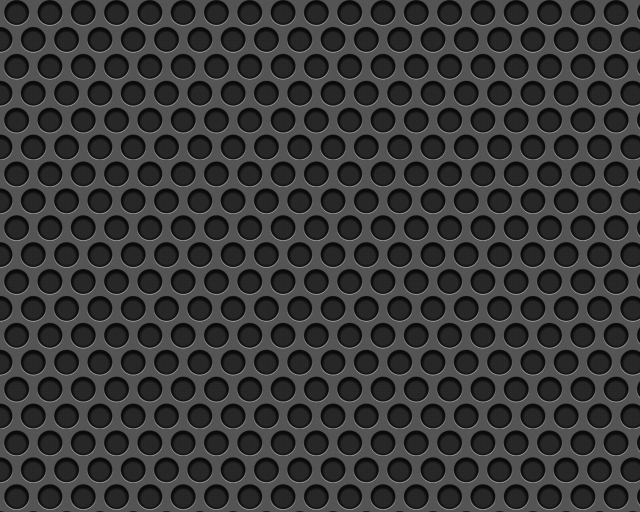
Reproduce this pattern procedurally as a WebGL 2 fragment shader.

```glsl
#version 300 es
precision highp float;
// Dark perforated metal sheet: staggered rows of round holes in a grey plate.
// The nearest hole comes from rounding to an offset lattice; each hole gets
// a soft shadow below its upper edge, a fine woven floor and a lit lower rim.

uniform vec2 u_resolution;
out vec4 fragColor;

// Lengths are fractions of the canvas width; depth is measured from the top.
const vec2  PITCH        = vec2(0.05204, 0.04203);
const vec2  FIRST_HOLE   = vec2(0.0260, 0.0195);
const float HOLE_RADIUS  = 0.0193;
const float FLOOR_RADIUS = 0.0151;
const float FLOOR_DROP   = 0.0024;
const float SHADOW_BLUR  = 0.0030;
const float RIM_WIDTH    = 0.0015;
const float WEAVE_PERIOD = 0.0056;
const float WEAVE_AMOUNT = 0.012;
const float GRAIN_SIZE   = 0.0020;
const float GRAIN_AMOUNT = 0.010;

const vec3 PLATE  = vec3(0.33);
const vec3 SHADOW = vec3(0.04);
const vec3 FLOOR  = vec3(0.152);
const vec3 RIM    = vec3(0.56);

const float TAU = 6.2831853;

float hash(vec2 p) {
    vec3 q = fract(vec3(p.xyx) * 0.1031);
    q += dot(q, q.yzx + 33.33);
    return fract((q.x + q.y) * q.z);
}

// Offset from the nearest hole centre; y points down.
vec2 holeOffset(vec2 p) {
    vec2 q = p - FIRST_HOLE;
    float row = round(q.y / PITCH.y);
    q.x -= 0.5 * PITCH.x * mod(row, 2.0);
    float column = round(q.x / PITCH.x);
    return q - vec2(column, row) * PITCH;
}

// Two crossed diagonal waves, from -1 to 1.
float weave(vec2 p) {
    vec2 diagonal = vec2(p.x + p.y, p.x - p.y) * TAU / WEAVE_PERIOD;
    return sin(diagonal.x) * sin(diagonal.y);
}

void main() {
    float pixel = 1.0 / u_resolution.x;
    vec2 p = vec2(gl_FragCoord.x, u_resolution.y - gl_FragCoord.y) * pixel;
    vec2 offset = holeOffset(p);
    float radius = length(offset);

    // Plate with faint grain
    float grain = hash(floor(p / GRAIN_SIZE)) - 0.5;
    vec3 color = PLATE + GRAIN_AMOUNT * grain;

    // Light caught by the lower rim
    float facing = smoothstep(-0.2, 0.95, offset.y / max(radius, 1e-5));
    float rimDistance = abs(radius - HOLE_RADIUS - 0.5 * RIM_WIDTH);
    float rim = 1.0 - smoothstep(0.25 * RIM_WIDTH, RIM_WIDTH, rimDistance);
    color = mix(color, RIM, rim * facing);

    // Recessed floor, shifted down beneath the shadow of the upper edge
    float floorDistance = length(offset - vec2(0.0, FLOOR_DROP)) - FLOOR_RADIUS;
    float lit = 1.0 - smoothstep(-SHADOW_BLUR, SHADOW_BLUR, floorDistance);
    vec3 inside = mix(SHADOW, FLOOR + WEAVE_AMOUNT * weave(p), lit);

    // Hole cut with a smooth edge
    float hole = 1.0 - smoothstep(-0.75 * pixel, 0.75 * pixel, radius - HOLE_RADIUS);
    fragColor = vec4(mix(color, inside, hole), 1.0);
}
```
